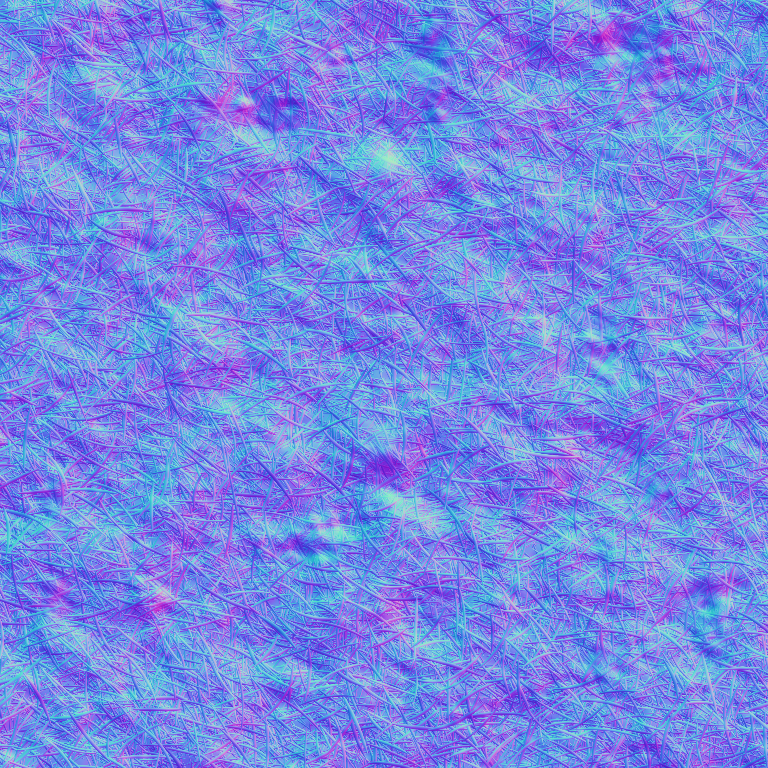
This texture map is drawn by a Shadertoy shader. Its source:

```glsl
#define LAYERS 20
#define CELL_FINE 0.024
#define CELL_LONG 0.050
#define WIDTH_FINE 0.0010
#define WIDTH_LONG 0.0020
#define SPREAD 2.6
#define ROUNDNESS 0.86
#define TILT 0.75
#define LUMP_FREQ 11.0
#define LUMP_SLOPE 0.24
#define AXIS_GAIN vec2(0.82, 1.05)
#define LEAN vec2(-0.09, 0.09)

vec4 hash4(vec3 p) {
    vec4 q = fract(p.xyzx * vec4(0.1031, 0.1030, 0.0973, 0.1099));
    q += dot(q, q.wzxy + 33.33);
    return fract((q.xxyz + q.yzzw) * q.zywx);
}

float noise(vec2 p) {
    vec2 i = floor(p), f = fract(p);
    f = f * f * f * (f * (f * 6.0 - 15.0) + 10.0);
    float a = hash4(vec3(i, 3.0)).x;
    float b = hash4(vec3(i + vec2(1, 0), 3.0)).x;
    float c = hash4(vec3(i + vec2(0, 1), 3.0)).x;
    float d = hash4(vec3(i + vec2(1, 1), 3.0)).x;
    return mix(mix(a, b, f.x), mix(c, d, f.x), f.y);
}

// Soft mounds, slightly stretched along the falling diagonal
float lumpHeight(vec2 p) {
    vec2 q = mat2(0.85, 0.60, -0.55, 1.05) * p * LUMP_FREQ;
    return noise(q + 5.0) + 0.5 * noise(q * 2.1 + 31.0)
         + 0.2 * noise(q * 5.3 + 57.0);
}

vec2 lumpSlope(vec2 p) {
    vec2 e = vec2(0.002, 0.0);
    float h = lumpHeight(p);
    vec2 rise = vec2(lumpHeight(p + e.xy), lumpHeight(p + e.yx)) - h;
    return -rise / (e.x * LUMP_FREQ) * LUMP_SLOPE;
}

// Prevailing strand angle, which wanders over the canvas
float flowAngle(vec2 p) {
    float sway = sin(p.x * 17.0 + 2.0 * sin(p.y * 13.0 + 1.0));
    float swirl = sin(p.y * 23.0 - p.x * 9.0 + 2.0 * sin(p.x * 19.0));
    return -0.35 + 0.5 * sway + 0.5 * swirl;
}

// Paints one layer of bent, tapered strands over the slope below
vec2 paintStrands(vec2 slope, vec2 p, float layer, float pixel) {
    float rank = layer / float(LAYERS - 1);
    rank *= rank;
    float cell = mix(CELL_FINE, CELL_LONG, rank);
    vec2 q = p / cell + layer * vec2(0.37, 0.71);
    for (int y = -1; y <= 1; y++)
    for (int x = -1; x <= 1; x++) {
        vec2 id = floor(q) + vec2(x, y);
        vec4 place = hash4(vec3(id, layer * 7.0 + 11.0));
        vec4 shape = hash4(vec3(id.yx + 40.0, layer * 5.0 + 2.0));
        vec2 offset = (q - id - place.xy) * cell;
        float angle = flowAngle(p - offset) + SPREAD * (place.z - 0.5);
        vec2 along = vec2(cos(angle), sin(angle));
        vec2 across = vec2(-along.y, along.x);

        float halfLength = cell * mix(0.5, 0.95, place.w);
        float u = dot(offset, along) / halfLength;
        float bend = 0.4 * (shape.w - 0.5);
        float v = dot(offset, across) - bend * u * u * halfLength;
        float taper = sqrt(max(1.0 - u * u, 0.0));
        float width = mix(WIDTH_FINE, WIDTH_LONG, rank)
                    * mix(0.7, 1.25, shape.x) * taper;

        float edge = 0.35 * pixel;
        float cover = 1.0 - smoothstep(width - edge, width + edge, abs(v));
        cover *= smoothstep(0.0, 0.3, taper);
        float side = clamp(v / max(width, 0.0004), -1.0, 1.0);
        vec2 facing = normalize(across - 2.0 * bend * u * along);
        vec2 strand = facing * side * ROUNDNESS + TILT * (shape.yz - 0.5);
        slope = mix(slope, strand, cover);
    }
    return slope;
}

void mainImage(out vec4 fragColor, in vec2 fragCoord) {
    float pixel = 1.0 / iResolution.y;
    vec2 p = fragCoord * pixel;

    // Fine strands first, long ones on top
    vec2 slope = vec2(0.0);
    for (int i = 0; i < LAYERS; i++)
        slope = paintStrands(slope, p, float(i), pixel);

    // Sparse matted clumps: steeper mounds, weaker strands
    float clump = smoothstep(0.85, 0.95, noise(p * 14.0 + 7.0));
    slope *= mix(1.0, 0.65, clump);
    slope += lumpSlope(p) * (1.0 + clump);

    // Encode the surface normal as a colour, with a softened blue
    vec3 normal = normalize(vec3(slope * AXIS_GAIN + LEAN, 1.0));
    vec3 color = 0.5 + 0.5 * normal;
    color.b = mix(0.87, color.b, 0.6) - 0.02;
    fragColor = vec4(color, 1.0);
}
```
